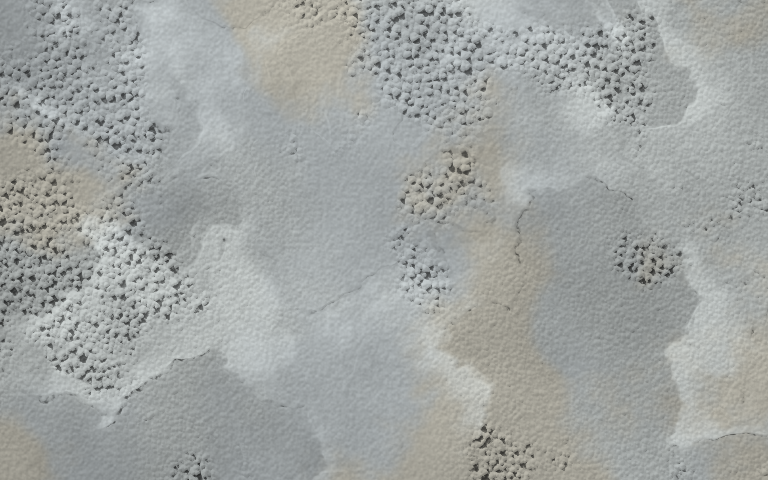
Write a WebGL 2 fragment shader that draws this texture.

```glsl
#version 300 es
precision highp float;
// Weathered grey plaster wall: flaking sheets, pale lime margins and crumbling grit.

uniform vec2 u_resolution;
out vec4 fragColor;

// Tones and tints
const float SLATE_TONE = 0.605;
const float PLASTER_TONE = 0.655;
const float LIME_TONE = 0.745;
const vec3 NEUTRAL_TINT = vec3(0.98, 1.008, 1.0);
const vec3 COOL_TINT = vec3(0.97, 1.005, 1.015);
const vec3 WARM_TINT = vec3(1.015, 1.0, 0.935);

// Sizes, as fractions of the canvas height
const float PATCH_FREQ = 2.1;
const float GRIT_FREQ = 105.0;
const float LUMP_FREQ = 58.0;
const float GRAIN_FREQ = 150.0;
const float SHEET_EDGE = 0.49;
const float SHEET_RISE = 0.006;
const float GRAIN_RISE = 0.0028;

// Light
const vec2 LIGHT_DIR = vec2(-0.51, 0.86);
const float LIGHT_SLOPE = 0.55;
const float RELIEF = 0.11;
const float SHADOW_DEPTH = 0.30;
const float PROBE = 0.004;

float hash(vec2 p) {
    return fract(sin(dot(p, vec2(127.1, 311.7))) * 43758.5453);
}

float noise(vec2 p) {
    vec2 i = floor(p), f = fract(p);
    f = f * f * (3.0 - 2.0 * f);
    return mix(mix(hash(i), hash(i + vec2(1, 0)), f.x),
               mix(hash(i + vec2(0, 1)), hash(i + vec2(1, 1)), f.x), f.y);
}

float fbm(vec2 p) {
    const mat2 TURN = mat2(1.6, 1.2, -1.2, 1.6);
    float sum = 0.0, amp = 0.5;
    for (int i = 0; i < 6; i++) {
        sum += amp * noise(p);
        p = TURN * p + 17.3;
        amp *= 0.5;
    }
    return sum;
}

// Rounded crumbs of random size, one per cell
float crumbs(vec2 p) {
    vec2 cell = floor(p), f = fract(p);
    float top = 0.0;
    for (int y = -1; y <= 1; y++) {
        for (int x = -1; x <= 1; x++) {
            vec2 o = vec2(x, y), id = cell + o;
            vec2 d = o + vec2(hash(id), hash(id + 41.7)) - f;
            float r = 0.25 + 0.45 * hash(id + 83.1);
            top = max(top, r - dot(d, d) / r);
        }
    }
    return top;
}

float sheetField(vec2 p, vec2 warp) {
    return fbm(p * PATCH_FREQ + warp);
}

// Height of the wall: sheet edges, grit, lumps and fine grain
float height(vec2 p, vec2 warp, float grit, float lumps) {
    float field = sheetField(p, warp);
    float sheet = smoothstep(SHEET_EDGE, SHEET_EDGE + 0.018, field)
                + 0.6 * smoothstep(0.60, 0.615, field);
    return SHEET_RISE * sheet
         + grit * crumbs(p * GRIT_FREQ) / GRIT_FREQ
         + lumps * crumbs(p * LUMP_FREQ + 9.0) / LUMP_FREQ
         + GRAIN_RISE * noise(p * GRAIN_FREQ);
}

void main() {
    vec2 p = gl_FragCoord.xy / u_resolution.y;

    // Broad masks
    vec2 warp = 1.1 * vec2(fbm(p * 2.4 + 3.1), fbm(p * 2.4 + 28.6));
    float field = sheetField(p, warp);
    float cluster = smoothstep(0.54, 0.66, fbm(p * 4.6 + 51.0));
    float rough = smoothstep(0.36, 0.60, fbm(p * 2.7 + 73.0));
    float grit = 0.12 + 0.38 * rough + 0.5 * cluster;
    float lumps = 0.05 * rough + 1.0 * cluster;

    // Slope towards the light, then cast shadow
    vec2 probe = 0.5 * PROBE * LIGHT_DIR;
    float slope = (height(p - probe, warp, grit, lumps)
                 - height(p + probe, warp, grit, lumps)) / -PROBE;
    float here = height(p, warp, grit, lumps);
    float blocked = 0.0;
    for (int i = 1; i <= 4; i++) {
        float reach = PROBE * float(i);
        float there = height(p + LIGHT_DIR * reach, warp, grit, lumps);
        blocked = max(blocked, there - here - reach * LIGHT_SLOPE);
    }
    float shadow = smoothstep(0.0, 0.005, blocked);
    float facing = -slope / (1.0 + 0.7 * abs(slope));

    // Surface tone: slate ground, plaster sheets, lime along the margins
    float inside = field - SHEET_EDGE;
    float tone = mix(SLATE_TONE, PLASTER_TONE, smoothstep(-0.06, 0.08, inside));
    float margin = smoothstep(-0.01, 0.02, inside) * (1.0 - smoothstep(0.04, 0.11, inside));
    float lime = margin * smoothstep(0.36, 0.54, fbm(p * 5.0 + 19.0));
    tone = mix(tone, LIME_TONE, 0.85 * lime);
    tone += 0.15 * (fbm(p * 5.5 + 95.0) - 0.49) + 0.04 * (noise(p * 230.0) - 0.5);
    tone += RELIEF * facing - SHADOW_DEPTH * shadow;

    // Cool skin and warm stains
    float warm = smoothstep(0.50, 0.64, fbm(p * 3.1 + 37.0)) * (1.0 - 0.6 * lime);
    vec3 tint = mix(mix(COOL_TINT, NEUTRAL_TINT, rough), WARM_TINT, warm);
    fragColor = vec4(clamp(tone * tint, 0.0, 1.0), 1.0);
}
```
